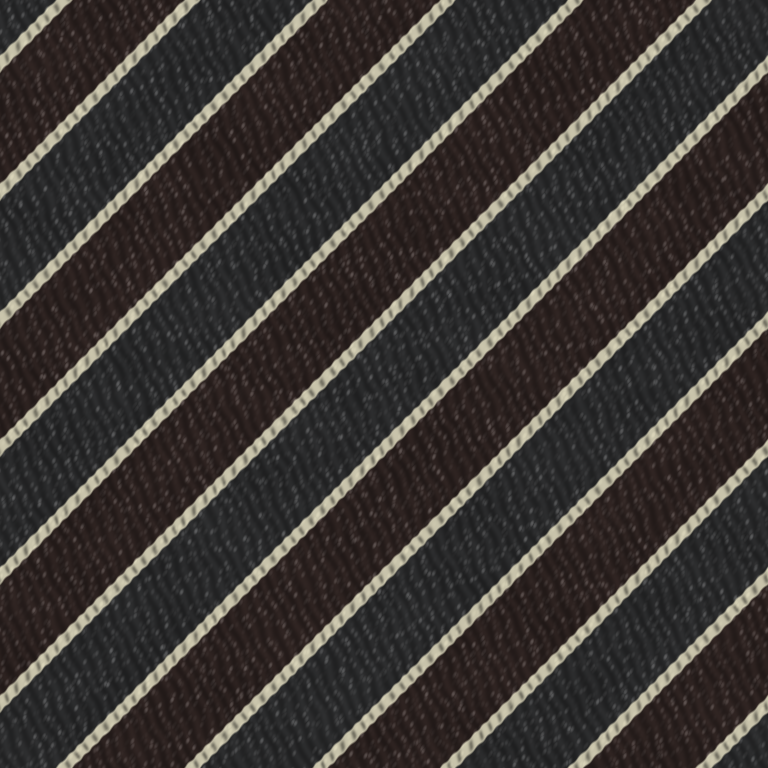
This pattern is drawn by a three.js fragment shader. Its source:

```glsl
// Diagonal charcoal and brown twill stripes divided by thin cream lines.
#define BANDS 6.0                         // bands across and down, even to tile
#define LINE_WIDTH 0.125                  // share of one band
#define SOFTNESS 0.014                    // edge blur, in bands
#define RIBS vec2(54.0, 24.0)             // twill ribs across and up
#define CELLS 128.0                       // yarn flecks per side
#define FLECK_GAIN 0.19
#define CHARCOAL vec3(0.158, 0.160, 0.164)
#define BROWN vec3(0.167, 0.127, 0.119)
#define CREAM vec3(0.81, 0.79, 0.69)

varying vec2 vUv;

const float TAU = 6.2831853;

vec3 hash3(vec2 p) {
  vec3 h = vec3(dot(p, vec2(127.1, 311.7)),
                dot(p, vec2(269.5, 183.3)),
                dot(p, vec2(419.2, 371.9)));
  return fract(sin(h) * 43758.545);
}

// Wrapping cellular noise made of slanted, elongated yarn flecks.
float yarnFlecks(vec2 uv) {
  vec2 grid = uv * CELLS;
  vec2 cell = floor(grid);
  vec2 along = normalize(vec2(0.45, 0.9));
  vec2 across = vec2(along.y, -along.x);
  float light = 0.0;
  for (int j = -1; j <= 1; j++) {
    for (int i = -1; i <= 1; i++) {
      vec2 id = cell + vec2(float(i), float(j));
      vec3 rnd = hash3(mod(id, CELLS));
      vec2 d = grid - id - rnd.xy;
      float dist = length(vec2(dot(d, across) * 1.7, dot(d, along) * 0.85));
      float fleck = 1.0 - smoothstep(0.1, 0.75, dist);
      light = max(light, fleck * rnd.z * rnd.z);
    }
  }
  return light;
}

// Slow uneven shading from whole-number waves.
float mottling(vec2 uv) {
  return sin(TAU * (3.0 * uv.x + 2.0 * uv.y) + 2.0 * sin(TAU * 4.0 * uv.y))
       * sin(TAU * (5.0 * uv.y - 2.0 * uv.x) + 1.7 * sin(TAU * 3.0 * uv.x));
}

void main() {
  // Weave: steep ribs with a slight waver
  float waver = 0.7 * sin(TAU * (7.0 * vUv.x + 11.0 * vUv.y))
              + 0.5 * sin(TAU * (17.0 * vUv.y - 13.0 * vUv.x));
  float rib = 0.5 + 0.5 * sin(TAU * dot(vUv, RIBS) + waver);
  float flecks = yarnFlecks(vUv);

  // Stripes: cream lines sit on the borders between bands
  float phase = BANDS * (vUv.x - vUv.y) + 0.012 * (rib - 0.5);
  float fromLine = abs(fract(phase) - 0.5);
  float parity = abs(mod(phase + 1.0, 2.0) - 1.0);
  float brownMask = smoothstep(0.5 - SOFTNESS, 0.5 + SOFTNESS, parity);
  float halfWidth = 0.5 * LINE_WIDTH;
  float lineMask = 1.0 - smoothstep(halfWidth - SOFTNESS, halfWidth + SOFTNESS, fromLine);

  // Dark cloth
  vec3 cloth = mix(CHARCOAL, BROWN, brownMask);
  cloth *= 0.80 + 0.28 * rib + 0.05 * mottling(vUv);
  cloth += FLECK_GAIN * flecks * (0.35 + 0.65 * rib);

  // Cream yarn with dark stitches in the rib valleys
  float stitch = pow(1.0 - rib, 3.0) * (1.0 - smoothstep(0.2, 1.1, fromLine / halfWidth));
  vec3 cream = CREAM * (0.93 + 0.09 * flecks + 0.04 * rib - 0.36 * stitch);

  gl_FragColor = vec4(mix(cloth, cream, lineMask), 1.0);
}
```
